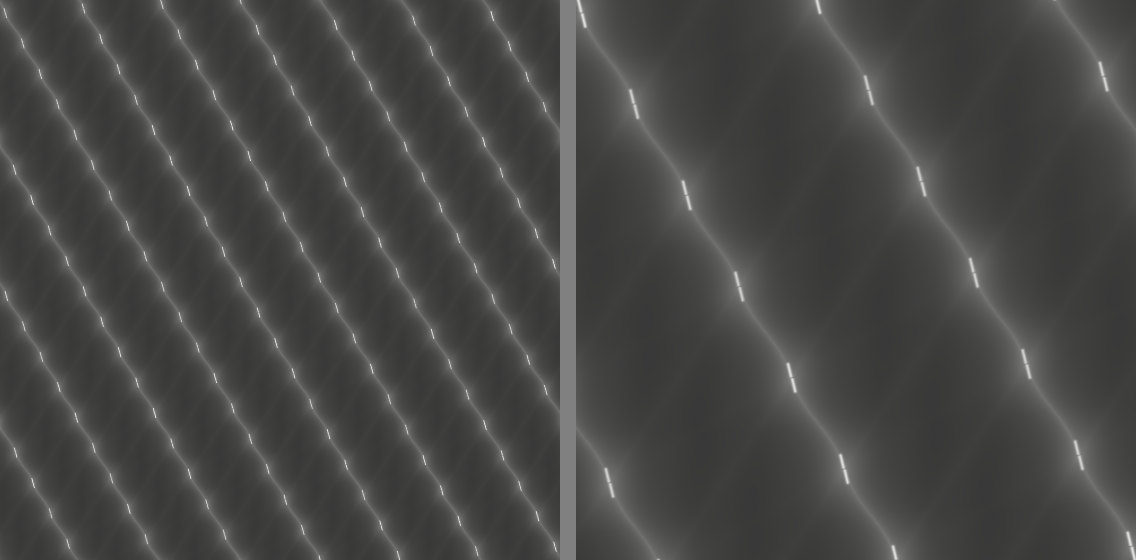
Left, the full canvas; right, a detail of the centre.
A three.js fragment shader for this pattern:

```glsl
// Slanted glowing threads on charcoal, each beaded with short bright double dashes.
// A skewed lattice places the dashes; the threads and the faint crossing
// streaks are ridges along lattice directions, with exponential falloff.

#define STEP_ALONG vec2(0.03125, -0.0543)   // dash to dash on one thread
#define STEP_ACROSS vec2(0.1397, 0.0082)    // thread to thread
#define ORIGIN vec2(0.0095, 0.9766)         // centre of one dash
#define THREAD_GAP 0.125                    // perpendicular thread spacing
#define HALO_WIDTH 0.0150
#define CORE_WIDTH 0.0018
#define ZIGZAG 0.0016
#define DASH_WIDTH 0.0010
#define BASE_GREY 0.221

varying vec2 vUv;

const float TAU = 6.2831853;

float hash(vec2 p) {
  return fract(sin(dot(p, vec2(127.1, 311.7))) * 43758.5453);
}

// Signed offset from the nearest whole number
float offsetFromWhole(float x) {
  return fract(x + 0.5) - 0.5;
}

float segmentDistance(vec2 p, vec2 a, vec2 b) {
  vec2 ab = b - a;
  return length(p - a - ab * clamp(dot(p - a, ab) / dot(ab, ab), 0.0, 1.0));
}

// Express a point in steps along and across the threads
vec2 toLattice(vec2 p) {
  vec2 a = STEP_ALONG, b = STEP_ACROSS;
  return vec2(p.x * b.y - p.y * b.x, a.x * p.y - a.y * p.x) / (a.x * b.y - a.y * b.x);
}

// Two slightly staggered strokes, symmetric about the centre
float doubleDash(vec2 q) {
  q *= q.y < 0.0 ? -1.0 : 1.0;
  float d = segmentDistance(q, vec2(-0.0004, 0.0010), vec2(-0.0021, 0.0080));
  return exp(-d * d / (DASH_WIDTH * DASH_WIDTH));
}

void main() {
  vec2 p = vUv - ORIGIN;
  vec2 lattice = toLattice(p);
  vec2 cell = floor(lattice + 0.5);
  vec2 fromDash = p - cell.x * STEP_ALONG - cell.y * STEP_ACROSS;

  // Thread with a slight bend at every dash
  float bend = ZIGZAG * sin(TAU * lattice.x);
  float d = abs(offsetFromWhole(lattice.y) * THREAD_GAP + bend);
  float halo = exp(-d / HALO_WIDTH);
  float core = exp(-d / CORE_WIDTH);
  float bead = exp(-length(fromDash) / 0.012);

  // Faint streaks joining dashes of neighbouring threads
  float streak = exp(-abs(offsetFromWhole(lattice.x + 2.0 * lattice.y)) / 0.12);
  float sideStreak = exp(-abs(offsetFromWhole(lattice.x + lattice.y)) / 0.10);
  float steepBands = cos(TAU * (lattice.x + 4.0 * lattice.y));

  float grey = BASE_GREY + 0.170 * halo + 0.045 * core + 0.045 * bead;
  grey += streak * (0.016 + 0.025 * halo) + 0.006 * sideStreak;
  grey += 0.004 * steepBands * (1.0 - halo);

  // Bright dashes, each a little different in strength
  float strength = mix(0.75, 1.0, hash(cell));
  grey = mix(grey, 0.88, doubleDash(fromDash) * strength);

  gl_FragColor = vec4(vec3(grey) * vec3(1.0, 1.0, 0.992), 1.0);
}
```
